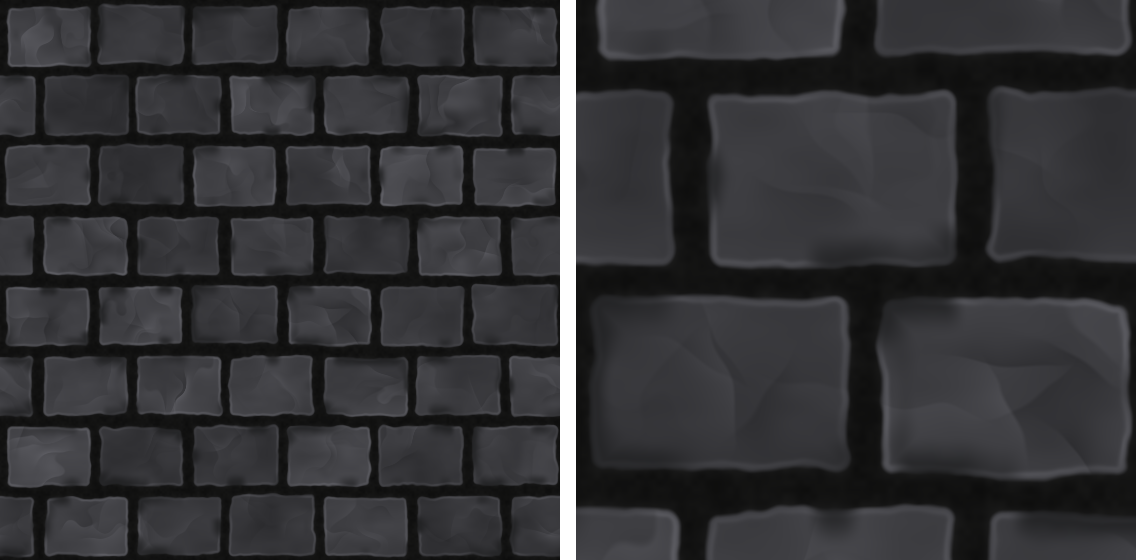
Left, the full canvas; right, a detail of the centre.
A Shadertoy shader for this texture:

```glsl
const vec2 GRID = vec2(6.0, 8.0);              // bricks across, rows down
const vec2 HALF_SIZE = vec2(0.0748, 0.0527);   // half a brick, in canvas units
const vec2 ROW_SHIFT = vec2(0.42, 0.02);       // even and odd rows, in bricks
const float CORNER = 0.008;
const float EDGE_SOFTNESS = 0.0016;
const float EDGE_WOBBLE = 0.0055;
const float RIM_WIDTH = 0.0019;
const float RIM_LIGHT = 0.085;
const float TONE_SPREAD = 0.075;
const float CREASE_DEPTH = 0.15;
const int CREASES = 7;
const vec3 STONE = vec3(0.232, 0.232, 0.247);
const vec3 SMUDGE = vec3(0.115, 0.117, 0.122);
const vec3 MORTAR = vec3(0.066, 0.066, 0.064);
const vec3 LIGHT_TINT = vec3(0.99, 0.99, 1.05);
const float NO_WRAP = 4096.0;

vec3 hash3(vec2 p) {
    vec3 q = fract(p.xyx * vec3(0.1031, 0.1030, 0.0973));
    q += dot(q, q.yxz + 33.33);
    return fract((q.xxy + q.yzz) * q.zyx);
}

// Value noise that repeats after the given number of cells
float noise(vec2 p, float period) {
    vec2 i = floor(p), f = fract(p);
    f = f * f * (3.0 - 2.0 * f);
    vec2 a = mod(i, period), b = mod(i + 1.0, period);
    return mix(mix(hash3(a).x, hash3(vec2(b.x, a.y)).x, f.x),
               mix(hash3(vec2(a.x, b.y)).x, hash3(b).x, f.x), f.y);
}

float roundedBox(vec2 p, vec2 halfSize, float radius) {
    vec2 q = abs(p) - halfSize + radius;
    return length(max(q, 0.0)) + min(max(q.x, q.y), 0.0) - radius;
}

// Curved chisel strokes: sharp on one side, fading out on the other
float creases(vec2 p, vec2 id, vec2 seed) {
    vec2 warp = vec2(noise(p * 32.0 + seed, NO_WRAP),
                     noise(p * 32.0 + seed + 51.0, NO_WRAP)) - 0.5;
    vec2 q = p + warp * 0.035;
    float sum = 0.0;
    for (int i = 0; i < CREASES; i++) {
        vec3 r = hash3(id + 13.0 * float(i) + 7.0);
        vec3 s = hash3(id + 17.0 * float(i) + 91.0);
        float angle = 6.2832 * r.x;
        vec2 dir = vec2(cos(angle), sin(angle));
        vec2 c = q - (s.xy - 0.5) * HALF_SIZE * 1.5;
        float across = dot(c, dir);
        float along = abs(dot(c, vec2(-dir.y, dir.x)));
        float stroke = smoothstep(-0.0015, 0.002, across) * exp(-max(across, 0.0) / 0.022);
        sum += (r.z - 0.42) * stroke * smoothstep(0.05, 0.005, along);
    }
    return sum;
}

void mainImage(out vec4 fragColor, in vec2 fragCoord) {
    vec2 uv = fragCoord / iResolution.xy;

    // Running bond
    vec2 g = uv * GRID + vec2(0.0, 0.01);
    g.x -= mod(floor(g.y), 2.0) < 0.5 ? ROW_SHIFT.x : ROW_SHIFT.y;
    vec2 id = mod(floor(g), GRID);
    vec2 p = (fract(g) - 0.5) / GRID;
    vec3 rnd = hash3(id + 3.0), vary = hash3(id + 29.0);
    vec2 seed = floor(hash3(id + 57.0).xy * 900.0) + 20.0;

    // Uneven outline
    vec2 b = p - (vary.xy - 0.5) * 0.004;
    b += b.yx * (hash3(id + 41.0).xy - 0.5) * vec2(0.035, 0.03);
    float d = roundedBox(b, HALF_SIZE + (vary.yz - 0.5) * 0.003, CORNER);
    d += (noise(p * 42.0 + seed, NO_WRAP) - 0.5) * EDGE_WOBBLE;
    d += (noise(p * 120.0 + seed, NO_WRAP) - 0.5) * EDGE_WOBBLE * 0.3;

    // Mortar
    float grain = 0.6 * noise(uv * 96.0, 96.0) + 0.4 * noise(uv * 240.0, 240.0);
    vec3 color = MORTAR * (0.72 + 0.56 * grain);
    color += 0.035 * exp(-max(d, 0.0) / 0.0025) * LIGHT_TINT;

    // Stone face
    float wear = mix(0.25, 1.0, rnd.y);
    float shade = (rnd.x - 0.5) * TONE_SPREAD + (wear - 0.5) * 0.03;
    shade += (noise(p * 20.0 + seed, NO_WRAP) - 0.5) * 0.05;
    shade += (noise(p * vec2(45.0, 90.0) + seed, NO_WRAP) - 0.5) * 0.012;
    shade += creases(p, id, seed) * CREASE_DEPTH * wear;
    vec3 stone = STONE + shade * LIGHT_TINT;

    // Dark smudges along the borders
    float patchMask = smoothstep(0.55, 0.9, noise(p * 24.0 + seed + 77.0, NO_WRAP));
    float border = smoothstep(-0.024, 0.0, d);
    stone = mix(stone, SMUDGE, 0.85 * patchMask * border);

    // Worn, lighter rim
    float rimOffset = (d + 0.003) / RIM_WIDTH;
    float rim = exp(-rimOffset * rimOffset) + 0.2 * exp(-abs(d) / 0.009);
    float rimMask = smoothstep(0.15, 0.8, noise(p * 30.0 + seed + 33.0, NO_WRAP));
    stone += RIM_LIGHT * rim * mix(0.25, 1.0, rimMask) * (0.5 + 0.5 * wear)
           * (1.0 - 0.7 * patchMask) * LIGHT_TINT;

    float soft = max(EDGE_SOFTNESS, 0.75 / iResolution.y);
    color = mix(color, stone, smoothstep(soft, -soft, d));
    fragColor = vec4(color, 1.0);
}
```
